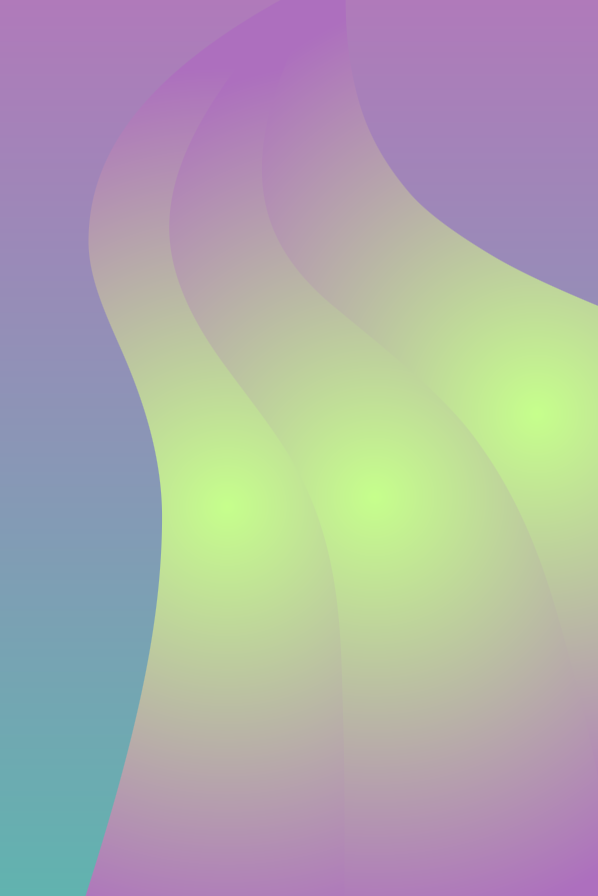
Give the GLSL for this background, as a Shadertoy shader.

```glsl
// Three flowing ribbons with green glows over a violet to teal gradient.
#define SKY_TOP vec3(0.690, 0.478, 0.729)
#define SKY_MID vec3(0.541, 0.588, 0.714)
#define SKY_LOW vec3(0.380, 0.702, 0.686)
#define GLOW    vec3(0.776, 1.000, 0.549)
#define VIOLET  vec3(0.678, 0.435, 0.745)
#define GLOW_RADIUS 0.735
#define HEIGHT 1.5
#define KNOTS 6

// Edge knots: depth below the top, x position, slope dx/depth.
const vec3 LEFT_EDGE[KNOTS] = vec3[KNOTS](
    vec3(0.0, 0.469, -1.8), vec3(0.404, 0.148, 0.0), vec3(0.586, 0.203, 0.44),
    vec3(0.865, 0.271, 0.0), vec3(1.172, 0.234, -0.22), vec3(1.5, 0.143, -0.32));
const vec3 INNER_EDGE[KNOTS] = vec3[KNOTS](
    vec3(0.0, 0.490, -0.9), vec3(0.381, 0.283, 0.0), vec3(0.605, 0.371, 0.72),
    vec3(0.781, 0.494, 0.55), vec3(1.211, 0.574, 0.03), vec3(1.5, 0.576, 0.0));
const vec3 OUTER_EDGE[KNOTS] = vec3[KNOTS](
    vec3(0.0, 0.527, -0.5), vec3(0.283, 0.438, 0.0), vec3(0.512, 0.557, 1.2),
    vec3(0.729, 0.791, 0.75), vec3(1.119, 0.957, 0.27), vec3(1.5, 1.030, 0.1));
const vec3 RIGHT_EDGE[KNOTS] = vec3[KNOTS](
    vec3(0.0, 0.578, 0.0), vec3(0.176, 0.602, 0.3), vec3(0.322, 0.684, 0.85),
    vec3(0.426, 0.820, 1.65), vec3(0.512, 1.0, 2.4), vec3(1.5, 3.371, 2.4));

// Cubic Hermite curve through the knots, giving x at a depth.
float edgeX(vec3 knots[KNOTS], float depth) {
    float x = knots[0].y;
    for (int i = 0; i < KNOTS - 1; i++) {
        vec3 a = knots[i], b = knots[i + 1];
        if (depth >= a.x) {
            float span = b.x - a.x;
            float t = clamp((depth - a.x) / span, 0.0, 1.0);
            float s = 1.0 - t;
            x = mix(a.y, b.y, t * t * (3.0 - 2.0 * t))
              + span * t * s * (a.z * s - b.z * t);
        }
    }
    return x;
}

// Smooth coverage of the region to the right of an edge.
float rightOf(vec3 knots[KNOTS], vec2 p) {
    float side = p.x - edgeX(knots, p.y);
    return clamp(side / max(fwidth(side), 1e-5) + 0.5, 0.0, 1.0);
}

vec3 ribbon(vec2 p, vec2 center) {
    return mix(GLOW, VIOLET, min(distance(p, center) / GLOW_RADIUS, 1.0));
}

void mainImage(out vec4 fragColor, in vec2 fragCoord) {
    // Canvas widths, with y as depth below the top
    vec2 uv = fragCoord / iResolution.xy;
    vec2 p = vec2(uv.x, HEIGHT * (1.0 - uv.y));

    // Background gradient
    vec3 sky = uv.y > 0.5 ? mix(SKY_MID, SKY_TOP, uv.y * 2.0 - 1.0)
                          : mix(SKY_LOW, SKY_MID, uv.y * 2.0);

    // Ribbons stacked from left to right
    vec3 color = mix(sky, ribbon(p, vec2(0.380, 0.848)), rightOf(LEFT_EDGE, p));
    color = mix(color, ribbon(p, vec2(0.627, 0.832)), rightOf(INNER_EDGE, p));
    color = mix(color, ribbon(p, vec2(0.898, 0.693)), rightOf(OUTER_EDGE, p));
    color = mix(color, sky, rightOf(RIGHT_EDGE, p));

    fragColor = vec4(color, 1.0);
}
```
